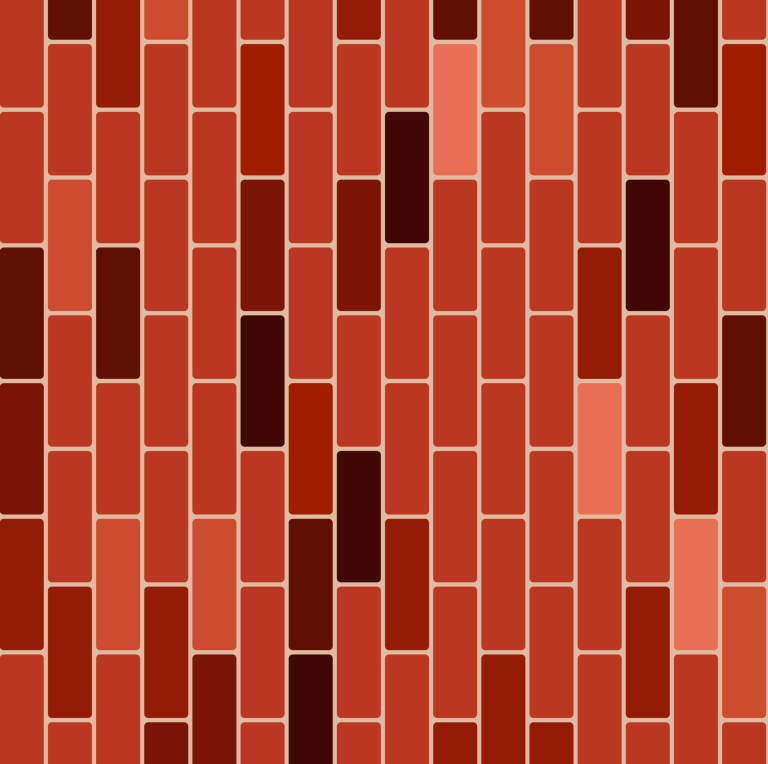
This pattern is drawn by a WebGL 2 fragment shader. Its source:

```glsl
#version 300 es
precision highp float;
// Upright bricks with rounded corners in sixteen columns, every other column
// shifted by half a brick. Each brick is a rounded-box distance over mortar,
// and a hash shuffled down each column picks its flat clay tone.

uniform vec2 u_resolution;
out vec4 fragColor;

// Lengths as fractions of the canvas height
const vec2 PITCH = vec2(0.06303, 0.17755);
const vec2 JOINT = vec2(0.0054, 0.0056);
const float CORNER = 0.0054;
const vec2 ORIGIN = vec2(0.0475, 0.1766);  // grid offset in bricks
const float ROWS = 7.0;

const vec3 MORTAR = vec3(0.875, 0.735, 0.630);

// Clay tones, each used up to its cumulative share
const int TONES = 8;
const vec3 CLAY[TONES] = vec3[TONES](
  vec3(0.733, 0.216, 0.129),  // common red
  vec3(0.580, 0.106, 0.024),  // deep red
  vec3(0.627, 0.112, 0.000),  // rust
  vec3(0.478, 0.082, 0.027),  // maroon
  vec3(0.373, 0.063, 0.012),  // brown
  vec3(0.250, 0.031, 0.016),  // burnt
  vec3(0.804, 0.294, 0.184),  // orange
  vec3(0.910, 0.435, 0.333)   // salmon
);
const float SHARE[TONES] = float[TONES](
  0.571, 0.676, 0.726, 0.800, 0.866, 0.920, 0.970, 1.0);

float hash(vec2 p) {
  return fract(sin(dot(p, vec2(127.1, 311.7))) * 43758.5453);
}

// Signed distance to a rounded box centred on the origin
float roundedBox(vec2 p, vec2 halfSize, float radius) {
  vec2 q = abs(p) - halfSize + radius;
  return length(max(q, 0.0)) + min(max(q.x, q.y), 0.0) - radius;
}

// Random value per brick, spread evenly over 0..1 within each column
float columnShuffle(vec2 brick) {
  float start = floor(hash(vec2(brick.x, 17.0)) * ROWS);
  float stride = 1.0 + floor(hash(vec2(brick.x, 41.0)) * (ROWS - 1.0));
  float slot = mod(brick.y * stride + start, ROWS);
  return (slot + hash(brick)) / ROWS;
}

vec3 clayColor(float pick) {
  for (int i = 0; i < TONES - 1; i++) {
    if (pick < SHARE[i]) return CLAY[i];
  }
  return CLAY[TONES - 1];
}

void main() {
  vec2 p = gl_FragCoord.xy / u_resolution.y;
  float pixel = 1.0 / u_resolution.y;

  // Running bond: odd columns move by half a brick
  vec2 grid = p / PITCH + ORIGIN;
  grid.y += 0.5 * mod(floor(grid.x), 2.0);
  vec2 brick = floor(grid);
  vec2 local = (fract(grid) - 0.5) * PITCH;

  // Brick face over mortar
  float d = roundedBox(local, 0.5 * (PITCH - JOINT), CORNER);
  float face = 1.0 - smoothstep(-0.75 * pixel, 0.75 * pixel, d);
  vec3 color = mix(MORTAR, clayColor(columnShuffle(brick)), face);

  fragColor = vec4(color, 1.0);
}
```
